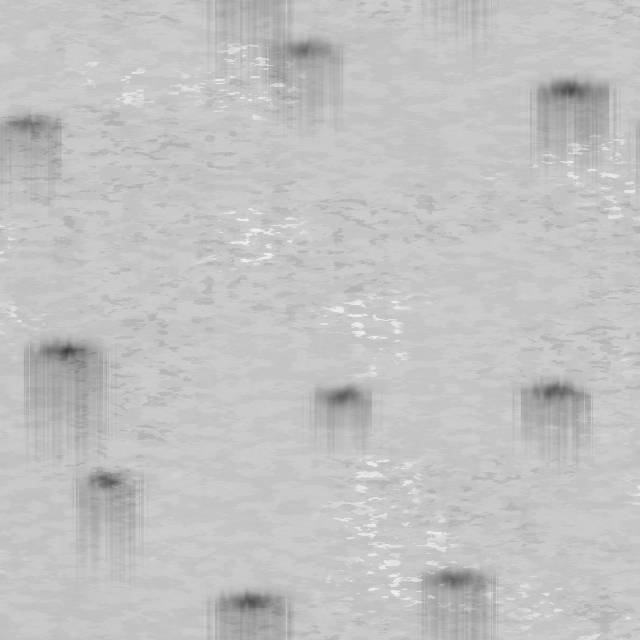
Give the GLSL for this texture, as a WebGL 2 fragment shader.

```glsl
#version 300 es
precision highp float;
// Pale grey weathered plaster with flaky grain and dark stains that drip downwards.

uniform vec2 u_resolution;
out vec4 fragColor;

const float BASE_GREY = 0.779;
const float STAIN_GRID = 3.0;

float hash(vec2 p) {
    return fract(sin(dot(p, vec2(127.1, 311.7))) * 43758.55);
}

float valueNoise(vec2 p) {
    vec2 cell = floor(p);
    vec2 f = fract(p);
    f = f * f * (3.0 - 2.0 * f);
    float low = mix(hash(cell), hash(cell + vec2(1.0, 0.0)), f.x);
    float high = mix(hash(cell + vec2(0.0, 1.0)), hash(cell + 1.0), f.x);
    return mix(low, high, f.y);
}

float fbm(vec2 p) {
    float sum = 0.0;
    float weight = 0.5;
    for (int i = 0; i < 4; i++) {
        sum += weight * valueNoise(p);
        p = p * 2.03 + vec2(17.3, 9.1);
        weight *= 0.5;
    }
    return sum / 0.9375;
}

// Horizontally stretched grain, with light and dark flakes in loose patches
float plaster(vec2 uv) {
    vec2 warped = uv + 0.006 * vec2(0.0, fbm(uv * 30.0) - 0.5);
    float clouds = fbm(uv * vec2(4.0, 7.0) + 3.7);
    float grain = fbm(warped * vec2(34.0, 95.0));
    float fine = valueNoise(warped * vec2(150.0, 420.0));
    float flakes = smoothstep(0.47, 0.54, grain + 0.12 * (fine - 0.5));
    float grey = BASE_GREY + 0.03 * (clouds - 0.5) + 0.018 * (flakes - 0.5);
    grey += 0.03 * (grain - 0.5) + 0.016 * (fine - 0.5);

    float fleck = fbm(warped * vec2(55.0, 150.0) + 41.0);
    float lightPatch = smoothstep(0.52, 0.74, fbm(uv * vec2(5.0, 8.0) + 23.0));
    float darkPatch = smoothstep(0.48, 0.7, fbm(uv * vec2(5.0, 9.0) + 67.0));
    grey += 0.13 * lightPatch * smoothstep(0.6, 0.7, fleck);
    grey -= 0.06 * darkPatch * smoothstep(0.4, 0.31, fleck);
    return grey;
}

// Thin vertical strands that start at the stain and fade out below it
float drips(vec2 d, float halfWidth, float len, float seed) {
    float strand = valueNoise(vec2(d.x * 330.0, seed));
    float broad = valueNoise(vec2(d.x * 110.0, seed + 20.0));
    float spread = abs(d.x) / halfWidth;
    float body = smoothstep(1.15, 0.95, spread + 0.45 * (strand - 0.5));
    float stray = smoothstep(0.62, 0.9, strand) * smoothstep(1.6, 1.0, spread);
    float top = smoothstep(0.016, -0.012, d.y + 0.018 * (broad - 0.5));
    float reach = len * (0.7 + 0.4 * strand + 0.3 * broad);
    float fade = 1.0 - smoothstep(0.1, 1.0, -d.y / reach);
    float tone = 0.72 + 0.35 * strand + 0.2 * broad;
    return max(body, 0.7 * stray) * top * fade * tone;
}

// Soft flattened blot
float blot(vec2 d, vec2 radius) {
    vec2 q = d / radius;
    return exp(-dot(q, q));
}

float stain(vec2 d, float seed) {
    float halfWidth = mix(0.04, 0.057, hash(vec2(seed, 1.0)));
    float len = mix(0.09, 0.22, hash(vec2(seed, 2.0)));
    float strength = mix(0.8, 1.1, hash(vec2(seed, 3.0)));
    float ragged = valueNoise(vec2(d.x * 160.0, seed + 40.0)) - 0.5;
    vec2 head = d + vec2(0.0, 0.006 * ragged);
    float halo = blot(head, vec2(0.95 * halfWidth, 0.017));
    float core = blot(head, vec2(0.5 * halfWidth, 0.011));
    float shade = 0.13 * drips(d, halfWidth, len, seed);
    return strength * (shade + 0.15 * halo + 0.19 * core);
}

// One stain in each cell of a jittered grid that wraps at the borders
float stains(vec2 uv) {
    float shade = 0.0;
    for (float row = 0.0; row < STAIN_GRID; row++) {
        for (float column = 0.0; column < STAIN_GRID; column++) {
            vec2 cell = vec2(column, row);
            vec2 jitter = vec2(hash(cell + 5.3), hash(cell + 11.9));
            vec2 center = (cell + 0.12 + 0.76 * jitter) / STAIN_GRID;
            vec2 d = fract(uv - center + 0.5) - 0.5;
            shade += stain(d, 3.0 + column + STAIN_GRID * row);
        }
    }
    return shade;
}

void main() {
    vec2 uv = gl_FragCoord.xy / u_resolution;
    float grey = plaster(uv) - stains(uv);
    fragColor = vec4(vec3(clamp(grey, 0.0, 1.0)), 1.0);
}
```
